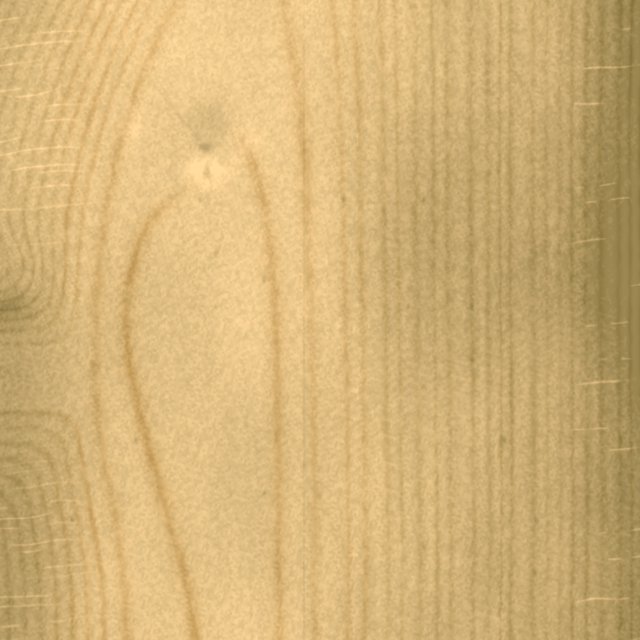
Write a three.js fragment shader that draws this texture.

```glsl
varying vec2 vUv;

#define DARK vec3(0.62, 0.535, 0.33)
#define LIGHT vec3(0.93, 0.79, 0.555)
#define WARM_TINT vec3(0.10, 0.125, 0.15)
#define OLIVE_TINT vec3(0.095, 0.09, 0.10)
#define RING_DENSITY 45.0
#define LEFT_SPACING 0.024
#define GRAIN 0.27
#define SCRATCH 0.30

float hash(vec2 p) {
  return fract(sin(dot(p, vec2(127.1, 311.7))) * 43758.5453);
}

float noise(vec2 p) {
  vec2 i = floor(p), f = fract(p);
  f = f * f * (3.0 - 2.0 * f);
  return mix(mix(hash(i), hash(i + vec2(1, 0)), f.x),
             mix(hash(i + vec2(0, 1)), hash(i + vec2(1, 1)), f.x), f.y);
}

float bell(float d, float width) {
  return exp(-d * d / (width * width));
}

float spot(vec2 p, vec2 center, vec2 size) {
  vec2 q = (p - center) / size;
  return exp(-dot(q, q));
}

// Dark core with a soft halo, as left by latewood
float ringLine(float d, float width) {
  return 0.55 * bell(d, width) + 0.4 * bell(d, width * 2.6);
}

float smoothMin(float a, float b, float k) {
  float h = max(k - abs(a - b), 0.0) / k;
  return min(a, b) - 0.25 * h * h * k;
}

// Flanks of the central arch and the ring beside it; t runs downward
float archLeft(float t) {
  return 0.19 + 0.115 * smoothstep(0.45, 1.05, t) + 0.12 * exp(-15.0 * (t - 0.28));
}

float archRight(float t) {
  return 0.435 - 0.06 * exp(-9.0 * (t - 0.21));
}

float outerRing(float t) {
  float flare = max(0.0, 1.0 - 2.0 * t);
  return 0.15 + 0.123 * flare * flare + 0.045 * smoothstep(0.58, 0.95, t);
}

float archRings(vec2 p) {
  float slope = (archLeft(p.y + 0.001) - archLeft(p.y - 0.001)) / 0.002;
  float left = (p.x - archLeft(p.y)) / sqrt(1.0 + slope * slope);
  float rings = ringLine(left, 0.0065) * smoothstep(0.26, 0.36, p.y);
  rings += 0.75 * ringLine(p.x - archRight(p.y), 0.0065) * smoothstep(0.18, 0.26, p.y);
  return rings + 0.65 * ringLine(p.x - outerRing(p.y), 0.006);
}

// Straight rings that crowd together toward the right
float rightRings(vec2 p) {
  float lean = 0.012 * p.y - 0.045 * exp(-4.0 * p.y);
  float d = p.x - 0.435 - lean * exp(-10.0 * max(p.x - 0.45, 0.0));
  float fade = exp(-max(d, 0.0) / 0.15);
  float n = RING_DENSITY * d - 5.0 * (1.0 - fade);
  n += 0.7 * (noise(vec2(d * 30.0, 3.0)) - 0.5);
  float density = RING_DENSITY - 33.0 * fade;
  float r = (fract(n + 0.5) - 0.5) / density;
  float id = floor(n + 0.5);
  float strength = 0.4 + 0.4 * hash(vec2(id, 7.0)) + 0.35 * noise(vec2(id * 3.7, p.y * 7.0));
  return 0.85 * ringLine(r, mix(0.0036, 0.006, fade)) * strength * step(0.5, n);
}

// Nested bends that close above and below the edge knots
float leftRings(vec2 p) {
  float f = smoothMin(outerRing(p.y) - 0.035 - p.x, abs(p.y - 0.59) - 0.055, 0.05);
  f += 0.05 * spot(p, vec2(0.0, 0.43), vec2(0.07, 0.06));
  float n = f / LEFT_SPACING;
  float r = (fract(n + 0.5) - 0.5) * LEFT_SPACING;
  float strength = 0.45 + 0.5 * noise(vec2(floor(n + 0.5) * 3.7, p.y * 6.0));
  float rings = strength * ringLine(r, 0.004) * smoothstep(-0.4, -0.1, n);
  float knot = length(p - vec2(-0.01, 0.6)) / 0.012;
  return rings + 0.3 * (0.5 + 0.5 * sin(6.283 * knot)) * spot(p, vec2(0.0, 0.6), vec2(0.06, 0.05));
}

// Thin pale saw marks, broken into dashes of random length
float sawMarks(vec2 p, float spacing, float dash, float cover) {
  float wobble = 0.008 * (noise(p * vec2(22.0, 14.0)) - 0.5);
  float y = (p.y + 0.09 * p.x + wobble) / spacing;
  float row = floor(y);
  float offset = (fract(y) - 0.2 - 0.6 * hash(vec2(row, 2.0))) * spacing;
  float on = smoothstep(1.0 - cover, 1.3 - cover, noise(vec2(p.x / dash, row * 5.3)));
  return bell(offset, 0.0019) * on;
}

void main() {
  vec2 p = vec2(vUv.x, 1.0 - vUv.y);
  vec2 warp = vec2(noise(p * vec2(6.0, 5.0)), noise(p * vec2(90.0, 70.0))) - 0.5;
  vec2 q = p + vec2(0.005 * warp.x + 0.003 * warp.y, 0.0);
  float rightSide = smoothstep(0.5, 0.68, p.x);

  // Broad shading
  float tone = 1.03 - 0.42 * smoothstep(0.45, 0.84, p.x) - 0.6 * smoothstep(0.85, 1.03, p.x);
  tone -= (0.2 + 0.34 * smoothstep(0.25, 0.6, p.y)) * (1.0 - smoothstep(0.0, 0.19, p.x));
  tone -= 0.24 * bell(p.y - 0.42, 0.17) * rightSide;
  tone -= 0.13 * smoothstep(0.15, 0.6, p.y) * (1.0 - rightSide);
  tone += 0.2 * (noise(p * vec2(5.0, 4.0) + 9.0) - 0.5);
  tone += 0.12 * (noise(p * vec2(16.0, 9.0) + 4.0) - 0.5);

  // Fine grain, fibres and pale flecks
  vec2 slanted = vec2(p.x + 0.3 * p.y, p.y - 0.3 * p.x);
  tone += GRAIN * (noise(slanted * vec2(270.0, 240.0)) - 0.5);
  tone += 0.55 * GRAIN * (noise(slanted.yx * vec2(120.0, 150.0)) - 0.5);
  tone += 0.5 * GRAIN * (noise(p * vec2(130.0, 8.0)) - 0.5) * (0.4 + 0.6 * rightSide);
  float flecks = smoothstep(0.8, 0.95, noise(p * vec2(170.0, 90.0) + 5.0));
  tone += 0.18 * flecks * spot(p, vec2(0.56, 0.5), vec2(0.05, 0.6));
  tone -= 0.22 * bell(p.x - 0.475, 0.0015) * (0.3 + 0.7 * noise(vec2(3.0, p.y * 9.0)));

  // Knots: pale heart, dark bark and a slanting crack
  vec2 heart = vec2(0.325, 0.268);
  float ragged = 0.6 + 0.8 * noise(p * 90.0);
  tone += 0.55 * ragged * spot(p, heart, vec2(0.026, 0.022));
  tone -= 0.75 * spot(p, heart, vec2(0.007, 0.009));
  tone -= 0.55 * ragged * spot(p, vec2(0.322, 0.23), vec2(0.012, 0.008));
  tone -= 0.3 * spot(p, vec2(0.325, 0.19), vec2(0.04, 0.04));
  tone -= 0.15 * bell(p.x - 0.32 - 0.8 * (p.y - 0.23), 0.004) * bell(p.y - 0.18, 0.04);
  tone += 0.2 * spot(p, vec2(0.21, 0.2), vec2(0.015, 0.03));
  tone += 0.15 * spot(p, vec2(0.39, 0.22), vec2(0.02, 0.03));
  tone -= 0.4 * ragged * spot(p, vec2(0.0, 0.48), vec2(0.05, 0.03));

  // Scratches on both edges
  float leftSide = (1.0 - smoothstep(0.06, 0.18, p.x)) * smoothstep(0.12, 0.26, abs(p.y - 0.55));
  tone += SCRATCH * sawMarks(p, 0.021, 0.05, 0.7) * leftSide;
  tone += 1.5 * SCRATCH * sawMarks(p + 0.3, 0.055, 0.018, 0.55) * smoothstep(0.87, 0.93, p.x);

  // Sparse dark pits
  vec2 cell = p * vec2(40.0, 24.0);
  float pit = step(0.985, hash(floor(cell))) * spot(fract(cell), vec2(0.5), vec2(0.13, 0.12));
  tone -= 0.35 * pit;

  float rings = archRings(q) + rightRings(q) + leftRings(q);
  vec3 wood = mix(DARK, LIGHT, clamp(tone, 0.0, 1.3));
  vec3 tint = mix(WARM_TINT, OLIVE_TINT, max(rightSide, 1.0 - smoothstep(0.05, 0.14, p.x)));
  wood -= tint * rings * (0.7 + 0.6 * noise(p * vec2(70.0, 35.0)));
  gl_FragColor = vec4(clamp(wood, 0.0, 1.0), 1.0);
}
```
